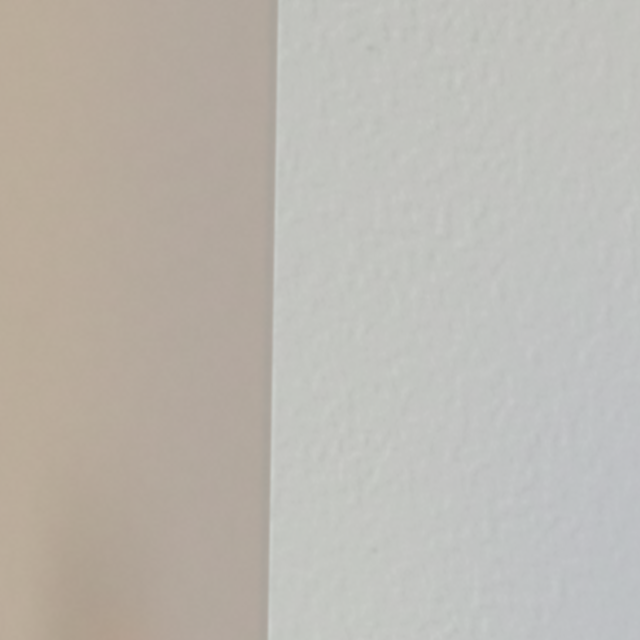
Write a three.js fragment shader that draws this texture.

```glsl
varying vec2 vUv;

#define EDGE_BOTTOM 0.4185
#define EDGE_TOP 0.4345
#define EDGE_SOFT 0.0032
#define RIDGE_GAIN 0.036
#define SEAM_SHADE 0.03
#define PLASTER_BUMP 0.05
#define PAINT_MOTTLE 0.01
#define TINT_MOTTLE 0.012
#define GRAIN 0.008

float hash(vec2 p) {
  p = fract(p * vec2(0.1031, 0.1137));
  p += dot(p, p.yx + 33.33);
  return fract((p.x + p.y) * p.x * 7.31);
}

float noise(vec2 p) {
  vec2 i = floor(p), f = fract(p);
  f = f * f * (3.0 - 2.0 * f);
  return mix(mix(hash(i), hash(i + vec2(1.0, 0.0)), f.x),
             mix(hash(i + vec2(0.0, 1.0)), hash(i + vec2(1.0)), f.x), f.y);
}

float fbm(vec2 p) {
  float sum = 0.0, amp = 0.5;
  for (int i = 0; i < 3; i++) {
    sum += amp * noise(p);
    p = p * 2.03 + 17.7;
    amp *= 0.5;
  }
  return sum / 0.875;
}

float blob(vec2 p, vec2 center, vec2 size) {
  vec2 d = (p - center) / size;
  return exp(-dot(d, d));
}

// Warm painted side, greyer toward the seam, with soft low shadows
vec3 warmWall(vec2 p, float edge) {
  float across = clamp(p.x / edge, 0.0, 1.0);
  vec3 color = mix(vec3(0.73, 0.675, 0.607), vec3(0.698, 0.658, 0.62),
                   smoothstep(0.0, 0.85, across));
  float low = 1.0 - smoothstep(0.0, 0.38, p.y);
  float shadow = smoothstep(0.02, 0.12, p.x) * (1.0 - smoothstep(0.13, 0.32, p.x));
  color -= vec3(0.044, 0.046, 0.048) * low * shadow;
  color += vec3(0.02, 0.0, -0.008) * blob(p, vec2(0.19, 0.0), vec2(0.06, 0.05));
  color += (fbm(p * vec2(50.0, 44.0)) - 0.5) * PAINT_MOTTLE;
  return color;
}

// Sparse bumps: only the stronger slopes of the relief catch light
float plasterRelief(vec2 p) {
  vec2 q = p * vec2(72.0, 54.0);
  vec2 light = vec2(0.3, -0.2);
  float slope = fbm(q + light) - fbm(q - light);
  float strength = smoothstep(0.02, 0.3, abs(slope));
  return slope * mix(0.35, 1.0, strength) * mix(0.35, 1.0, noise(p * 7.0 + 4.0));
}

// Pale plaster, cooler toward the lower right
vec3 paleWall(vec2 p) {
  vec3 color = mix(vec3(0.77, 0.778, 0.76), vec3(0.757, 0.76, 0.742), p.y);
  color = mix(color, vec3(0.742, 0.752, 0.766),
              0.9 * smoothstep(0.52, 1.0, p.x) * (1.0 - smoothstep(0.15, 0.95, p.y)));
  color += plasterRelief(p) * PLASTER_BUMP;
  float specks = blob(p, vec2(0.579, 0.925), vec2(0.007, 0.005))
               + 0.7 * blob(p, vec2(0.586, 0.14), vec2(0.005));
  return color - 0.05 * specks;
}

void main() {
  float edge = mix(EDGE_BOTTOM, EDGE_TOP, vUv.y);
  float d = vUv.x - edge;
  vec3 color = mix(warmWall(vUv, edge), paleWall(vUv),
                   smoothstep(-EDGE_SOFT, EDGE_SOFT, d));

  // Cool seam shade beside a thin, uneven bright ridge
  float seam = exp(-pow((d + 0.007) / 0.008, 2.0));
  float ridge = exp(-pow((d - 0.003) / 0.0036, 2.0));
  color -= vec3(1.0, 0.5, 0.3) * SEAM_SHADE * seam;
  color += RIDGE_GAIN * ridge * mix(0.4, 1.0, noise(vec2(3.0, vUv.y * 45.0)));

  // Faint pink and green drift, then fine grain
  color += vec3(0.5, -0.4, 0.3) * (noise(vUv * 34.0 + 9.0) - 0.5) * TINT_MOTTLE;
  color += (noise(vUv * 190.0) - 0.5) * GRAIN;
  gl_FragColor = vec4(color, 1.0);
}
```
